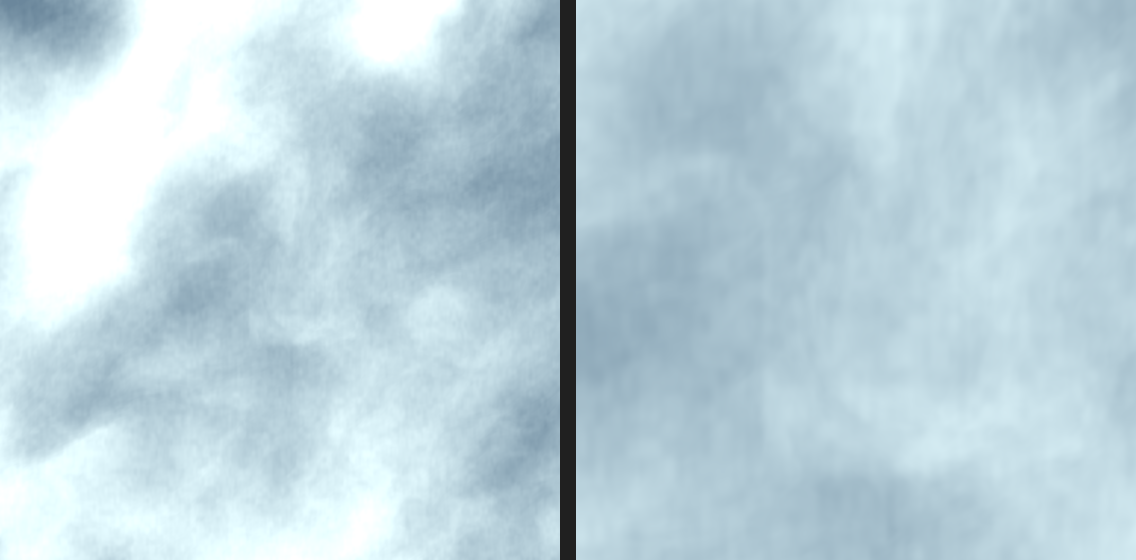
Left: the whole. Right: its middle third, enlarged.
Write a Shadertoy shader that draws this texture.

```glsl
#define SHADOW_COLOR vec3(0.42, 0.53, 0.61)
#define LIGHT_COLOR vec3(0.88, 0.97, 0.99)
#define BASE_TONE 0.78
#define CLOUD_SCALE 5.0
#define CLOUD_CONTRAST 1.15
#define CLOUD_ANGLE 0.75
#define CLOUD_STRETCH 1.4
#define EDGE_WARP 0.11
#define GRAIN_SCALE 95.0
#define GRAIN_CONTRAST 0.07
#define STREAK_CONTRAST 0.05

float hash(vec2 cell) {
    return fract(sin(dot(cell, vec2(127.1, 311.7))) * 43758.5453);
}

float noise(vec2 p) {
    vec2 cell = floor(p);
    vec2 f = fract(p);
    f = f * f * f * (f * (f * 6.0 - 15.0) + 10.0);
    float low = mix(hash(cell), hash(cell + vec2(1.0, 0.0)), f.x);
    float high = mix(hash(cell + vec2(0.0, 1.0)), hash(cell + 1.0), f.x);
    return mix(low, high, f.y);
}

mat2 rotation(float angle) {
    float c = cos(angle), s = sin(angle);
    return mat2(c, -s, s, c);
}

// Layered noise, centred on zero
float fbm(vec2 p) {
    float sum = 0.0, weight = 0.5;
    mat2 turn = rotation(0.6);
    for (int i = 0; i < 6; i++) {
        sum += weight * (noise(p) - 0.5);
        p = turn * p * 2.03 + 17.3;
        weight *= 0.5;
    }
    return sum;
}

// Soft glow around the segment from a to b
float glow(vec2 p, vec2 a, vec2 b, float width) {
    vec2 along = b - a;
    vec2 offset = p - a;
    float t = clamp(dot(offset, along) / dot(along, along), 0.0, 1.0);
    float d = length(offset - along * t) / width;
    return exp(-d * d);
}

// Large bright banks and shaded hollows
float broadTone(vec2 p) {
    float tone = BASE_TONE;
    tone += 0.85 * glow(p, vec2(0.29, 1.05), vec2(0.17, 0.60), 0.12);
    tone += 0.60 * glow(p, vec2(0.78, 1.08), vec2(0.70, 0.93), 0.08);
    tone += 0.55 * glow(p, vec2(-0.02, 0.32), vec2(0.02, 0.0), 0.08);
    tone += 0.25 * glow(p, vec2(0.35, 1.0), vec2(0.66, 1.0), 0.15);
    tone += 0.22 * glow(p, vec2(0.42, 0.0), vec2(0.64, 0.03), 0.14);
    tone += 0.28 * smoothstep(0.32, 0.0, p.x) * smoothstep(0.28, 0.5, p.y);
    tone -= 0.90 * glow(p, vec2(0.02, 1.0), vec2(0.13, 0.97), 0.12);
    tone -= 0.28 * glow(p, vec2(0.22, 0.38), vec2(0.95, 0.70), 0.20);
    tone -= 0.24 * smoothstep(0.68, 1.0, p.x) * smoothstep(0.4, 0.85, p.y);
    tone -= 0.30 * glow(p, vec2(0.92, 0.15), vec2(0.99, 0.25), 0.06);
    tone -= 0.22 * glow(p, vec2(0.48, 0.25), vec2(0.52, 0.31), 0.07);
    return tone;
}

void mainImage(out vec4 fragColor, in vec2 fragCoord) {
    vec2 p = fragCoord / iResolution.xy;

    // Wispy cloud drawn out along the diagonal
    vec2 q = rotation(CLOUD_ANGLE) * p * CLOUD_SCALE;
    q.x /= CLOUD_STRETCH;
    vec2 warp = vec2(fbm(q + 5.2), fbm(q + 31.7));
    float cloud = fbm(q * 1.3 + warp * 0.9 + 9.1);
    float tone = broadTone(p + warp * EDGE_WARP) + cloud * CLOUD_CONTRAST;

    // Faint mottling and fine upright streaks
    tone += GRAIN_CONTRAST * (noise(p * GRAIN_SCALE) - 0.5);
    tone += STREAK_CONTRAST * (noise(p * GRAIN_SCALE * vec2(2.0, 0.6) + 40.0) - 0.5);

    vec3 color = mix(SHADOW_COLOR, LIGHT_COLOR, max(tone, 0.0));
    fragColor = vec4(clamp(color, 0.0, 1.0), 1.0);
}
```
